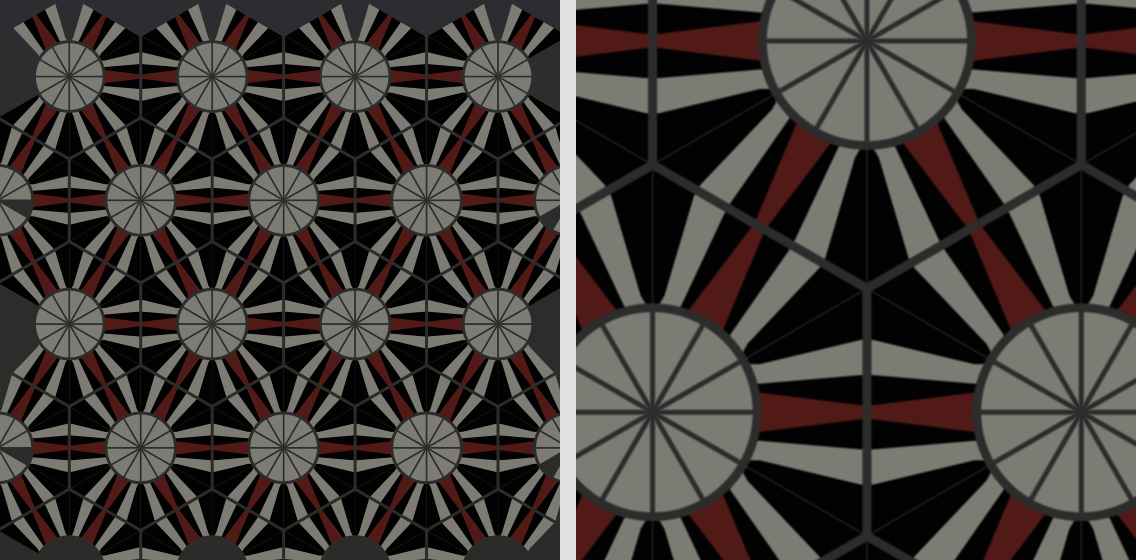
Left, the full canvas; right, a detail of the centre.
Give the GLSL for this pattern, as a three.js fragment shader.

```glsl
varying vec2 vUv;

const float PITCH = 0.2552;
const float HALF_HEX = PITCH * 0.5;
const float CORNER_RADIUS = PITCH * 0.57735;
const float SIXTH = 1.0471976;
const float TWELFTH = 0.5235988;
const float SOFT = 0.0011;
const vec2 ORIGIN = vec2(0.1237, 0.8633);

const vec3 STONE = vec3(0.485, 0.485, 0.455);
const vec3 BLACK = vec3(0.008);
const vec3 RED = vec3(0.32, 0.10, 0.09);

float fill(float d) {
  return 1.0 - smoothstep(-SOFT, SOFT, d);
}

vec2 polar(float angle) {
  return vec2(cos(angle), sin(angle));
}

// Centre of the hexagon holding p, from two interleaved grids
vec2 hexCentre(vec2 p) {
  vec2 cell = vec2(PITCH, PITCH * 1.7320508);
  vec2 g = (p - ORIGIN) / cell;
  vec2 a = ORIGIN + cell * floor(g + 0.5);
  vec2 b = ORIGIN + cell * (floor(g) + 0.5);
  return distance(p, a) < distance(p, b) ? a : b;
}

bool outsideX(float x) {
  return x < 0.0 || x > 1.0;
}

// Corner tiles left out along the border
bool cornerMissing(vec2 corner) {
  bool side = corner.x < 0.5 ? corner.y > 0.9 : corner.y < 0.1;
  bool middle = abs(corner.y - 0.346) < 0.03;
  return corner.y > 1.0 || (outsideX(corner.x) && (side || middle));
}

// Wedges left out of the discs cut by the border
bool wedgeMissing(vec2 centre, float angle) {
  float wedge = floor(angle / TWELFTH);
  bool left = centre.x < 0.0 && wedge == -1.0;
  bool right = centre.x > 1.0 && wedge == -5.0;
  return left || right || centre.y < 0.0;
}

// Rays of one sixth: u runs outward, w is the distance from its axis
vec3 rays(vec3 corner, float u, float w) {
  float t = clamp((u - 0.0638) / 0.0599, 0.0, 1.0);
  float redEdge = mix(0.0117, 0.0042, t);
  float innerEdge = mix(0.0170, 0.0221, t);
  float outerEdge = mix(0.0286, 0.0430, t);
  vec3 color = mix(corner, STONE, fill(w - outerEdge));
  color = mix(color, BLACK, fill(w - innerEdge));
  return mix(color, RED, fill(w - redEdge));
}

void main() {
  vec3 ground = mix(vec3(0.172, 0.168, 0.160), vec3(0.170, 0.177, 0.188), vUv.y);
  vec2 centre = hexCentre(vUv);
  vec2 q = vUv - centre;
  float radius = length(q);
  float angle = atan(q.y, q.x);

  // Fold into the sixth facing the nearest side
  float facing = floor(angle / SIXTH + 0.5) * SIXTH;
  vec2 axis = polar(facing);
  float u = dot(q, axis);
  float v = axis.x * q.y - axis.y * q.x;
  float w = abs(v);
  vec2 corner = centre + CORNER_RADIUS * polar(facing + (v < 0.0 ? -TWELFTH : TWELFTH));

  // Rays, with a hairline seam towards each corner
  vec3 color = rays(cornerMissing(corner) ? ground : BLACK, u, w);
  float seam = abs(w * 0.8660254 - u * 0.5);
  color = mix(color, ground, 0.45 * (1.0 - smoothstep(0.0, 0.0014, seam)));
  if (centre.y > 1.0 || outsideX(centre.x + axis.x * HALF_HEX)) color = ground;

  // Grout along the sides and around the disc
  color = mix(ground, color, fill(u - HALF_HEX + 0.0027));
  color = mix(color, ground, fill(radius - 0.0648));

  // Disc of twelve wedges
  float turn = angle - TWELFTH * floor(angle / TWELFTH + 0.5);
  float spoke = radius * abs(sin(turn)) - 0.0015;
  float disc = fill(radius - 0.0596) * (1.0 - fill(spoke));
  if (wedgeMissing(centre, angle) || centre.y > 1.0) disc = 0.0;
  color = mix(color, STONE, disc);

  gl_FragColor = vec4(color, 1.0);
}
```
